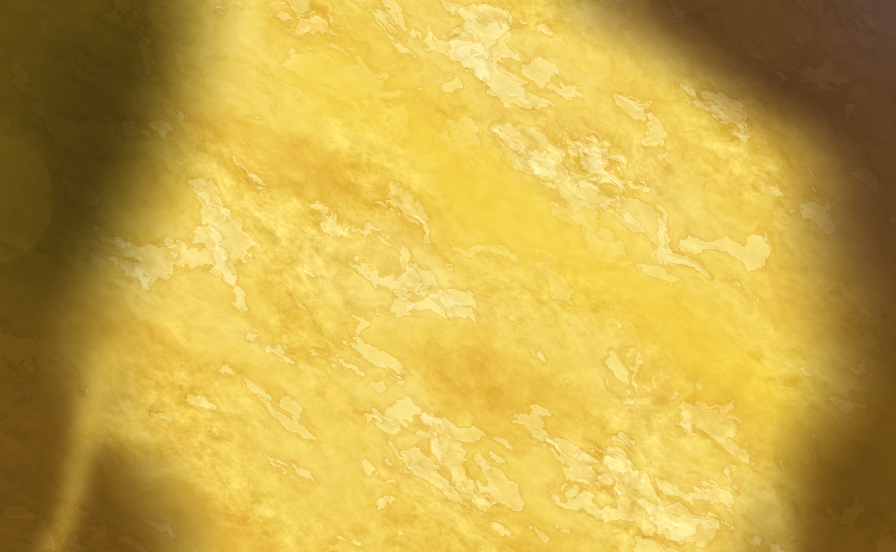
Write a Shadertoy shader that draws this texture.

```glsl
vec2 hashGradient(vec2 cell) {
    vec2 h = vec2(dot(cell, vec2(127.1, 311.7)), dot(cell, vec2(269.5, 183.3)));
    return 2.0 * fract(sin(h) * 4375.85) - 1.0;
}

float gradientNoise(vec2 p) {
    vec2 cell = floor(p), f = fract(p);
    vec2 u = f * f * f * (f * (f * 6.0 - 15.0) + 10.0);
    float a = dot(hashGradient(cell), f);
    float b = dot(hashGradient(cell + vec2(1, 0)), f - vec2(1, 0));
    float c = dot(hashGradient(cell + vec2(0, 1)), f - vec2(0, 1));
    float d = dot(hashGradient(cell + vec2(1, 1)), f - vec2(1, 1));
    return mix(mix(a, b, u.x), mix(c, d, u.x), u.y);
}

float fbm(vec2 p, int octaves, float gain) {
    float sum = 0.0, amplitude = 0.5;
    for (int i = 0; i < octaves; i++) {
        sum += amplitude * gradientNoise(p);
        p = mat2(1.9, 0.6, -0.6, 1.9) * p + 7.3;
        amplitude *= gain;
    }
    return sum;
}

float segmentDistance(vec2 p, vec2 a, vec2 b) {
    vec2 ab = b - a;
    return length(p - a - ab * clamp(dot(p - a, ab) / dot(ab, ab), 0.0, 1.0));
}

float glow(float dist, float radius) {
    return exp(-dist * dist / (radius * radius));
}

// Rotates into the diagonal flow of the paint: x along, y across
vec2 flowSpace(vec2 p) {
    return vec2(dot(p, vec2(0.82, -0.57)), dot(p, vec2(0.57, 0.82)));
}

// Signed tone: positive is pale, negative is ochre
float patchTone(vec2 p) {
    // centre, radius, strength
    const vec4 patches[12] = vec4[12](
        vec4(0.88, 0.88, 0.12, 0.9), vec4(0.97, 0.70, 0.07, 1.0),
        vec4(1.12, 0.61, 0.10, 1.1), vec4(0.38, 0.55, 0.06, 1.5),
        vec4(0.78, 0.42, 0.08, 1.0), vec4(0.78, 0.18, 0.10, 0.8),
        vec4(1.15, 0.11, 0.11, 0.8), vec4(0.61, 0.68, 0.06, -0.9),
        vec4(0.84, 0.34, 0.08, -1.0), vec4(1.47, 0.43, 0.10, -0.9),
        vec4(0.20, 0.40, 0.10, -1.0), vec4(0.42, 0.06, 0.10, -1.0));
    float tone = 0.0;
    for (int i = 0; i < 12; i++) {
        vec2 d = flowSpace(p - patches[i].xy) * vec2(0.7, 1.3);
        tone += patches[i].w * glow(length(d), patches[i].z);
    }
    return tone;
}

vec3 paint(vec2 p) {
    vec2 flow = flowSpace(p);
    vec2 warp = vec2(fbm(p * 6.0, 5, 0.6), fbm(p * 6.0 + 19.0, 5, 0.6));
    float tone = patchTone(p + 0.12 * warp);
    float bands = fbm(flow * vec2(2.2, 6.5) + 0.7 * warp, 7, 0.62);
    float swath = glow(segmentDistance(p + 0.1 * warp, vec2(0.58, 0.86), vec2(1.42, 0.27)), 0.08);
    float light = 1.1 * bands + 0.35 * tone;
    vec3 color = mix(vec3(0.95, 0.82, 0.34), vec3(0.98, 0.91, 0.58), clamp(light + 0.08, 0.0, 1.0));
    color = mix(color, vec3(0.87, 0.64, 0.17), clamp(-1.3 * light, 0.0, 0.8));
    color = mix(color, vec3(0.97, 0.84, 0.26), 0.6 * swath);

    // Torn washes: crisp on one rim, fading inward, finer with each layer
    float weight = 1.0 - 0.8 * swath;
    for (int i = 0; i < 4; i++) {
        float k = float(i);
        vec2 q = flow * vec2(3.0, 6.0) * (1.0 + 0.6 * k) + 0.8 * warp + 13.7 * k;
        float depth = fbm(q, 6, 0.55) + 0.15 * tone - 0.20;
        float rim = smoothstep(0.0, 0.015, depth) * exp(-5.0 * max(depth, 0.0));
        float stain = smoothstep(-0.09, 0.0, depth) * (1.0 - smoothstep(0.0, 0.015, depth));
        color = mix(color, vec3(1.0, 0.95, 0.70), 0.48 * rim * weight);
        color = mix(color, vec3(0.84, 0.60, 0.15), 0.22 * stain * weight);
    }

    // Pigment grain, stretched along the flow and stronger in some places
    float grain = fbm(flow * vec2(20.0, 34.0) + warp, 4, 0.8);
    float density = 0.7 + 1.2 * smoothstep(-0.15, 0.3, gradientNoise(flow * vec2(4.0, 7.0) + 5.0));
    return color + grain * density * vec3(0.09, 0.125, 0.16) * (1.0 - 0.4 * swath);
}

float leftShade(vec2 p) {
    float edge = 0.165 + 0.18 * smoothstep(0.32, 0.95, p.y)
               + 0.16 * (1.0 - smoothstep(0.0, 0.36, p.y));
    return 1.0 - smoothstep(-0.12, 0.13, p.x - edge);
}

float rightShade(vec2 p) {
    float crown = smoothstep(0.66, 1.06, p.y);
    float edge = 1.52 - 0.04 * smoothstep(0.4, 0.7, p.y) - 0.42 * crown
               - 0.13 * (1.0 - smoothstep(0.0, 0.35, p.y));
    return smoothstep(-0.13 - 0.03 * crown, 0.12 + 0.05 * crown, p.x - edge);
}

void mainImage(out vec4 fragColor, in vec2 fragCoord) {
    vec2 p = fragCoord / iResolution.y;
    vec3 color = paint(p);
    float relief = 0.35 + 0.79 * color.g;
    vec2 soft = p + 0.03 * vec2(gradientNoise(p * 5.0), gradientNoise(p * 5.0 + 31.0));

    // Light slipping through the shade
    float leaks = 0.40 * glow(segmentDistance(soft, vec2(0.20, 0.35), vec2(0.09, 0.0)), 0.03)
                + 0.55 * glow(length((soft - vec2(0.25, 0.225)) * vec2(0.6, 1.3)), 0.05)
                + 0.30 * glow(segmentDistance(soft, vec2(1.36, 0.16), vec2(1.42, 0.0)), 0.03);
    float open = 1.0 - min(leaks, 0.8);

    // Olive shade on the left, deepest beside a faint rounded form
    vec3 olive = mix(vec3(0.42, 0.29, 0.07), vec3(0.36, 0.28, 0.06), smoothstep(0.2, 0.6, p.y));
    float form = length((p - vec2(0.0, 0.64)) * vec2(1.2, 1.0)) - 0.115;
    olive *= 1.0 - 0.22 * glow(segmentDistance(p, vec2(0.14, 0.60), vec2(0.18, 0.85)), 0.12);
    olive *= 1.0 + 0.09 * (1.0 - smoothstep(-0.006, 0.006, form));
    color = mix(color, olive * relief, 0.97 * leftShade(soft) * open);

    // Brown shade on the right, violet toward the corner
    vec3 brown = mix(vec3(0.42, 0.29, 0.07), vec3(0.36, 0.24, 0.12), smoothstep(0.2, 0.65, p.y));
    brown += vec3(0.0, 0.01, 0.08) * glow(length(p - vec2(1.62, 0.98)), 0.13);
    color = mix(color, brown * relief, 0.97 * rightShade(soft) * open);

    fragColor = vec4(clamp(color, 0.0, 1.0), 1.0);
}
```
